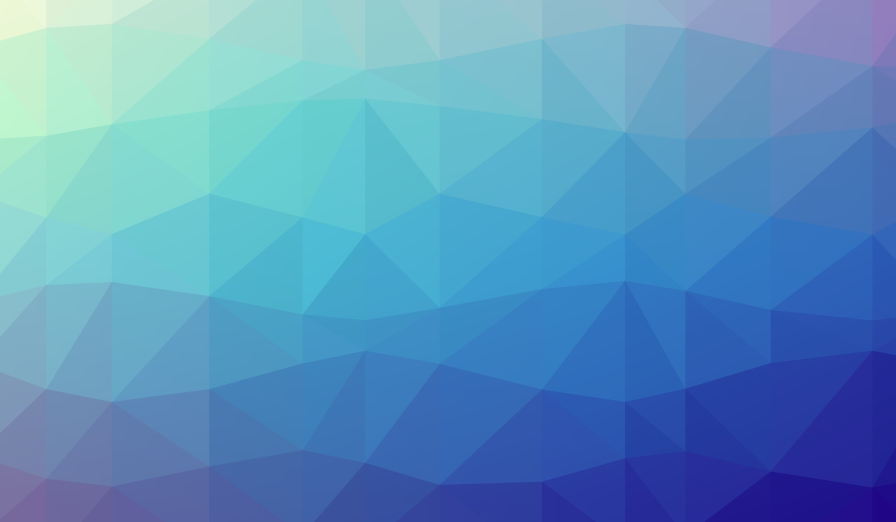
Write a WebGL 1 fragment shader that draws this background.

```glsl
precision highp float;
uniform vec2 u_resolution;

const float ASPECT = 1.715;
const vec2 SPACING = vec2(0.156, 0.163);
const vec2 START = vec2(-0.071, -0.08);

float hash(vec2 p) {
  return fract(sin(dot(p, vec2(127.1, 311.7))) * 43758.5453);
}

float cross2(vec2 a, vec2 b) {
  return a.x * b.y - a.y * b.x;
}

// Wave of each mesh row: shift, amplitude, frequency, peak column
vec4 rowWave(float row) {
  if (row < 0.5) return vec4(0.0, 0.02, 1.3, 3.0);
  if (row < 1.5) return vec4(0.006, 0.045, 0.95, 5.0);
  if (row < 2.5) return vec4(-0.018, 0.040, 0.68, 9.3);
  if (row < 3.5) return vec4(0.003, 0.045, 2.09, 1.7);
  if (row < 4.5) return vec4(0.004, 0.038, 1.0, 4.8);
  if (row < 5.5) return vec4(-0.014, 0.049, 1.05, 2.0);
  return vec4(0.0, 0.036, 1.35, 6.4);
}

// Mesh corner at a column and row, with y pointing down
vec2 meshPoint(vec2 id) {
  vec4 wave = rowWave(id.y);
  vec2 p = START + id * SPACING;
  p.x -= 0.027 * cos(1.7 * (id.x - 2.0));
  p.y += wave.x + wave.y * cos(wave.z * (id.x - wave.w));
  return p;
}

// Four evenly spaced colour stops
vec3 ramp(vec3 a, vec3 b, vec3 c, vec3 d, float t) {
  float s = clamp(t, 0.0, 1.0) * 3.0;
  vec3 color = mix(a, b, min(s, 1.0));
  color = mix(color, c, clamp(s - 1.0, 0.0, 1.0));
  return mix(color, d, clamp(s - 2.0, 0.0, 1.0));
}

// Pale mint at the top left to deep indigo at the bottom right
vec3 backdrop(vec2 p) {
  float x = p.x / ASPECT;
  float y = clamp(p.y, 0.0, 1.0) * 4.0;
  vec3 top = ramp(vec3(0.95, 0.98, 0.85), vec3(0.64, 0.85, 0.83),
                  vec3(0.58, 0.74, 0.81), vec3(0.57, 0.49, 0.74), x);
  vec3 upper = ramp(vec3(0.70, 0.95, 0.79), vec3(0.42, 0.83, 0.82),
                    vec3(0.36, 0.68, 0.79), vec3(0.34, 0.46, 0.70), x);
  vec3 middle = ramp(vec3(0.54, 0.82, 0.83), vec3(0.29, 0.73, 0.82),
                     vec3(0.21, 0.57, 0.80), vec3(0.17, 0.38, 0.72), x);
  vec3 lower = ramp(vec3(0.50, 0.61, 0.73), vec3(0.25, 0.52, 0.74),
                    vec3(0.17, 0.38, 0.71), vec3(0.14, 0.17, 0.60), x);
  vec3 bottom = ramp(vec3(0.47, 0.40, 0.60), vec3(0.25, 0.34, 0.62),
                     vec3(0.15, 0.17, 0.60), vec3(0.12, 0.02, 0.52), x);
  vec3 color = mix(top, upper, min(y, 1.0));
  color = mix(color, middle, clamp(y - 1.0, 0.0, 1.0));
  color = mix(color, lower, clamp(y - 2.0, 0.0, 1.0));
  return mix(color, bottom, clamp(y - 3.0, 0.0, 1.0));
}

// Signed distance to an edge line
float edgeDistance(vec2 p, vec2 a, vec2 b) {
  return cross2(b - a, p - a) / length(b - a);
}

// Facet colour in rgb, weighted by its smooth coverage in alpha
vec4 facet(vec2 p, vec2 a, vec2 b, vec2 c, float pixel) {
  float side = sign(cross2(b - a, c - a));
  float inside = min(side * edgeDistance(p, a, b),
                 min(side * edgeDistance(p, b, c), side * edgeDistance(p, c, a)));
  float coverage = clamp(0.5 + inside / pixel, 0.0, 1.0);
  if (coverage <= 0.0) return vec4(0.0);
  vec2 center = (a + b + c) / 3.0;
  vec3 color = backdrop(mix(center, p, 0.2));
  color += 0.025 * (hash(floor(center * 500.0)) - 0.5);
  return vec4(color, 1.0) * coverage;
}

// Split a mesh cell along its shorter diagonal
vec4 cellFacets(vec2 p, vec2 id, float pixel) {
  vec2 a = meshPoint(id);
  vec2 b = meshPoint(id + vec2(1.0, 0.0));
  vec2 c = meshPoint(id + vec2(1.0, 1.0));
  vec2 d = meshPoint(id + vec2(0.0, 1.0));
  if (distance(a, c) < distance(b, d)) {
    return facet(p, a, b, c, pixel) + facet(p, a, c, d, pixel);
  }
  return facet(p, a, b, d, pixel) + facet(p, b, c, d, pixel);
}

void main() {
  vec2 uv = gl_FragCoord.xy / u_resolution;
  vec2 p = vec2(uv.x * ASPECT, 1.0 - uv.y);
  float pixel = 1.0 / u_resolution.y;
  vec2 cell = floor((p - START) / SPACING);

  // Gather the facets of the neighbouring cells
  vec4 sum = vec4(0.0);
  for (int j = -1; j <= 1; j++) {
    for (int i = -1; i <= 1; i++) {
      sum += cellFacets(p, cell + vec2(float(i), float(j)), pixel);
    }
  }
  vec3 color = sum.a > 0.001 ? sum.rgb / sum.a : backdrop(p);
  gl_FragColor = vec4(color, 1.0);
}
```
